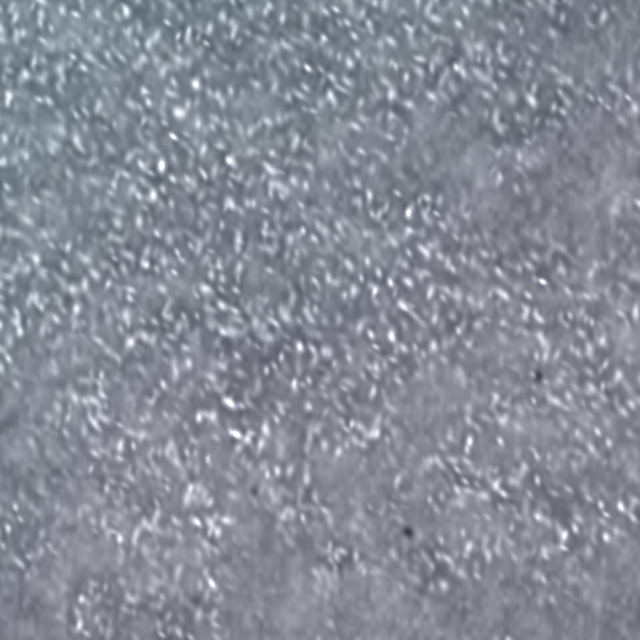
Write a Shadertoy shader that draws this texture.

```glsl
const vec3 TEAL_GREY = vec3(0.468, 0.523, 0.557);
const vec3 MAUVE_GREY = vec3(0.508, 0.517, 0.564);
const float GRAIN_CELLS = 75.0;                   // grain cells across the canvas
const vec2 GRAIN_RADIUS = vec2(0.0058, 0.0100);   // half width, half length
const vec2 SIZE_RANGE = vec2(0.75, 1.30);
const float GRAIN_TILT = -0.35;                   // mean lean from the vertical
const float TILT_SPREAD = 1.5;
const float GRAIN_GAIN = 0.50;
const float HALO = 0.4;                           // falloff of the dark rim
const float HALO_DEPTH = 0.33;
const float SPARSE_LEVEL = 0.2;                   // grain strength in smooth areas
const float HIGHLIGHT_SKEW = 0.6;
const float MOTTLE_GAIN = 0.095;
const float CLOUD_GAIN = 0.11;
const int SPECK_COUNT = 3;
const float SPECK_RADIUS = 0.008;
const float SPECK_DEPTH = 0.32;

float hash(vec2 p) {
    return fract(sin(dot(p, vec2(127.1, 311.7))) * 43758.5453);
}

vec2 hash2(vec2 p) {
    return vec2(hash(p), hash(p + 57.3));
}

float valueNoise(vec2 p) {
    vec2 cell = floor(p);
    vec2 f = fract(p);
    f = f * f * (3.0 - 2.0 * f);
    float low = mix(hash(cell), hash(cell + vec2(1, 0)), f.x);
    float high = mix(hash(cell + vec2(0, 1)), hash(cell + vec2(1, 1)), f.x);
    return mix(low, high, f.y);
}

// Turns counterclockwise
mat2 rotation(float angle) {
    float c = cos(angle), s = sin(angle);
    return mat2(c, s, -s, c);
}

// Patches of dense grain, thinning out towards the lower right
float grainDensity(vec2 p) {
    float patches = 0.45 * valueNoise(p * 6.0 + 3.7)
                  + 0.55 * valueNoise(p * 15.0 + 8.1);
    float cover = smoothstep(0.30, 0.66, patches + 0.28 * (p.y - p.x) + 0.06);
    return mix(SPARSE_LEVEL, 1.0, cover);
}

// Scattered soft ellipses, each a bright core with a dark halo
float grains(vec2 p) {
    vec2 home = floor(p * GRAIN_CELLS);
    float total = 0.0;
    for (int y = -2; y <= 2; y++) {
        for (int x = -2; x <= 2; x++) {
            vec2 cell = home + vec2(x, y);
            vec2 center = (cell + hash2(cell)) / GRAIN_CELLS;
            float angle = GRAIN_TILT + TILT_SPREAD * (hash(cell + 19.9) - 0.5);
            float size = mix(SIZE_RANGE.x, SIZE_RANGE.y, hash(cell + 83.1));
            vec2 q = rotation(angle) * (p - center) / (GRAIN_RADIUS * size);
            float d = dot(q, q);
            float strength = pow(hash(cell + 31.4), 2.2);
            total += strength * (exp(-d) - HALO_DEPTH * exp(-HALO * d));
        }
    }
    return total * GRAIN_GAIN;
}

// A few soft dark dots
float specks(vec2 p) {
    float dark = 0.0;
    for (int i = 0; i < SPECK_COUNT; i++) {
        vec2 id = vec2(float(i) + 4.0, 12.0);
        float radius = SPECK_RADIUS * mix(0.8, 1.2, hash(id + 5.0));
        vec2 q = (p - mix(vec2(0.1), vec2(0.9), hash2(id))) / radius;
        dark += exp(-dot(q, q)) * mix(0.6, 1.0, hash(id + 9.0));
    }
    return dark * SPECK_DEPTH;
}

void mainImage(out vec4 fragColor, in vec2 fragCoord) {
    vec2 p = fragCoord / iResolution.y;

    // Grey ground, cooler at the upper left
    float drift = valueNoise(p * 3.0 + 1.3) - 0.5;
    float warmth = smoothstep(-0.85, 0.1, p.x - p.y + 0.4 * drift);
    vec3 color = mix(TEAL_GREY, MAUVE_GREY, warmth);

    // Fine mottling over broad clouds
    float mottle = valueNoise(p * vec2(120.0, 80.0)) - 0.5
                 + 0.8 * (valueNoise(p * 45.0 + 6.2) - 0.5);
    float clouds = 0.25 * drift + 0.4 * (valueNoise(p * 9.0 + 4.4) - 0.5)
                 + 0.8 * (valueNoise(p * 24.0 + 2.9) - 0.5);

    // Grain relief with lifted highlights
    float relief = grains(p) * grainDensity(p);
    float crest = max(relief, 0.0);
    relief += HIGHLIGHT_SKEW * crest * crest;

    color += relief + MOTTLE_GAIN * mottle + CLOUD_GAIN * clouds;
    color -= specks(p);
    fragColor = vec4(clamp(color, 0.0, 1.0), 1.0);
}
```
